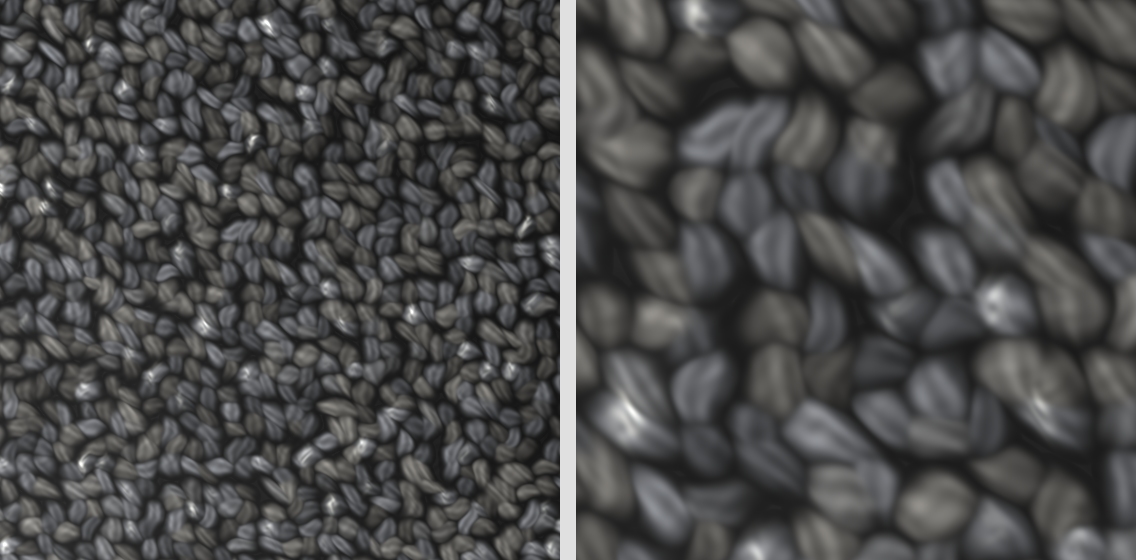
Left: the whole. Right: its middle third, enlarged.
Reproduce this texture procedurally as a Shadertoy shader.

```glsl
// Dark grey nubbly woven cloth with soft slanted knots and small warm glints.

vec3 hash3(vec2 cell) {
    vec3 p = fract(cell.xyx * vec3(0.1031, 0.1030, 0.0973));
    p += dot(p, p.yxz + 33.33);
    return fract((p.xxy + p.yzz) * p.zyx);
}

mat2 rotate(float a) {
    return mat2(cos(a), -sin(a), sin(a), cos(a));
}

// Layered sines that bend the grid so that the knots look irregular
vec2 wobble(vec2 p) {
    return 0.16 * sin(p.yx * 1.7 + vec2(0.0, 2.0))
         + 0.07 * sin(p.yx * 3.9 + p * 2.3 + vec2(4.0, 1.0));
}

// Fine uneven fibre, about -1 to 1
float fibre(vec2 p) {
    return 0.5 * sin(p.x * 9.0 + 2.0 * sin(p.y * 5.3))
         + 0.5 * sin(p.y * 11.0 + p.x * 4.0 + 2.0 * sin(p.x * 6.1));
}

vec3 cloth(vec2 p) {
    vec2 q = p + wobble(p);
    vec2 home = floor(q);
    vec3 colorSum = vec3(0.0012);
    float weightSum = 0.01;
    float glint = 0.0;

    for (int y = -1; y <= 1; y++)
    for (int x = -1; x <= 1; x++) {
        vec2 cell = home + vec2(x, y);
        vec3 place = hash3(cell + 17.0);
        vec3 look = hash3(cell + 91.0);
        vec2 offset = q - cell - 0.15 - 0.7 * place.xy;

        // Slanted oval knot with a few twisted strands
        vec2 local = rotate(-0.85 + 1.9 * (place.z - 0.5)) * offset;
        vec2 oval = local / vec2(0.58 + 0.14 * look.x, 0.38 + 0.16 * look.y);
        float dome = max(0.0, 1.0 - dot(oval, oval) / 2.4);
        dome *= dome;
        float strand = sin(local.y * 14.0 + local.x * 2.0 + 6.3 * look.z);
        float tone = mix(0.25, 0.47, look.x) * (1.0 + 0.13 * strand);
        tone += 0.14 * dot(offset, vec2(-0.8, 0.6));
        vec3 tint = mix(vec3(1.02, 1.0, 0.96), vec3(0.98, 1.0, 1.04), smoothstep(0.3, 0.6, look.z));
        vec3 shade = mix(vec3(0.095), tone * tint, smoothstep(0.0, 0.85, dome));

        // Higher knots melt over lower ones
        float weight = dome * exp(6.0 * (dome + 0.3 * look.y));
        colorSum += weight * shade;
        weightSum += weight;

        // Broken glint on the upper left flank of some knots
        vec2 flank = rotate(0.7 * (look.y - 0.5)) * (offset + vec2(0.15, -0.1));
        flank /= vec2(0.17 + 0.09 * look.x, 0.24 + 0.18 * place.z);
        float lit = smoothstep(0.74, 1.0, place.z * 0.25 + look.z * 0.75);
        glint += lit * exp(-dot(flank, flank)) * (0.8 + 0.4 * fibre(q * 1.5));
    }

    vec3 color = colorSum / weightSum;
    color *= 1.0 + 0.07 * fibre(q * 1.1);
    return color + max(glint, 0.0) * vec3(0.66, 0.65, 0.61);
}

void mainImage(out vec4 fragColor, in vec2 fragCoord) {
    vec2 uv = fragCoord / iResolution.y;
    vec3 color = cloth(uv * 28.0);

    // Light falls off to the right and top, with broad uneven patches
    float light = 1.24 - 0.3 * uv.x - 0.16 * uv.y;
    light += 0.05 * sin(uv.x * 13.0 + 2.0 * sin(uv.y * 9.0)) * sin(uv.y * 15.0 + 1.0);
    color *= light;

    // Slight haze in the near lower left corner
    float haze = 0.2 * smoothstep(1.1, 0.0, length(uv));
    color = mix(color, vec3(0.3, 0.3, 0.303), haze);
    fragColor = vec4(clamp(color, 0.0, 1.0), 1.0);
}
```
